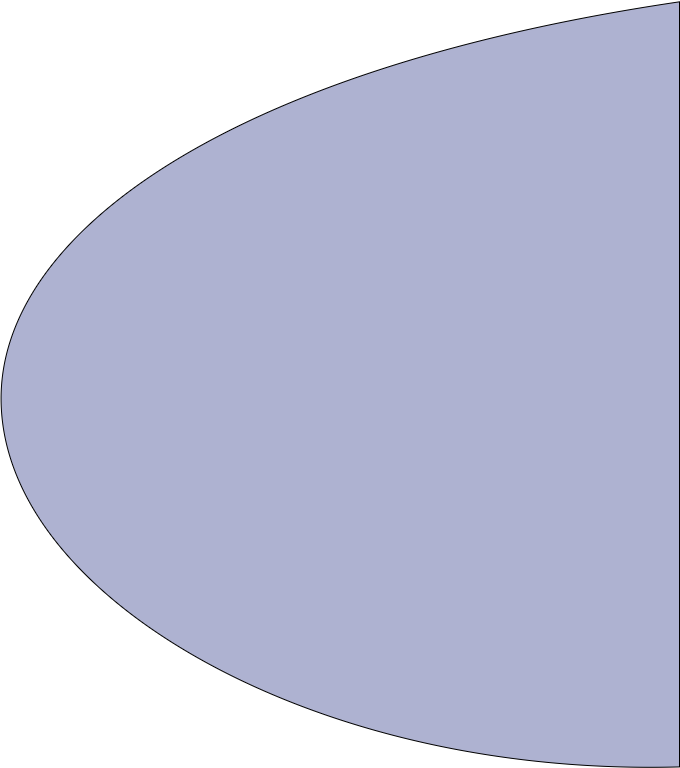
Give the GLSL for this background, as a Shadertoy shader.

```glsl
// Draws a flat lavender bullet shape with a thin dark outline on white.
#define FILL_COLOR vec3(0.682, 0.698, 0.820)
#define LINE_COLOR vec3(0.0)
#define PAPER_COLOR vec3(1.0)
#define LINE_HALF_WIDTH 0.00065
#define TIP vec2(0.0014, 0.4812)
// Half height is sqrt(u) * (x + y*u + z*u*u), with u measured from the tip.
#define UPPER_PROFILE vec3(0.6856, -0.1541, 0.0)
#define LOWER_PROFILE vec3(0.7072, -0.1281, -0.1071)

// Approximate signed distance to the curved side, negative inside.
float curveDistance(vec2 p) {
    vec3 profile = p.y > 0.0 ? UPPER_PROFILE : LOWER_PROFILE;
    float k = profile.x + p.x * (profile.y + p.x * profile.z);
    float slope = profile.y + 2.0 * p.x * profile.z;
    float field = p.y * p.y - p.x * k * k;
    vec2 gradient = vec2(-k * (k + 2.0 * p.x * slope), 2.0 * p.y);
    return field / max(length(gradient), 1e-4);
}

// Share of a pixel that lies on the negative side of an edge.
float coverage(float d, float pixel) {
    return clamp(0.5 - d / pixel, 0.0, 1.0);
}

void mainImage(out vec4 fragColor, in vec2 fragCoord) {
    float pixel = 1.0 / iResolution.y;
    vec2 p = fragCoord * pixel;

    // Curved side, cut by the straight right side
    float rightEdge = iResolution.x * pixel - LINE_HALF_WIDTH;
    float d = max(curveDistance(p - TIP), p.x - rightEdge);

    // Fill, then outline
    float outer = coverage(d - LINE_HALF_WIDTH, pixel);
    float inner = coverage(d + LINE_HALF_WIDTH, pixel);
    vec3 color = mix(PAPER_COLOR, FILL_COLOR, coverage(d, pixel));
    color = mix(color, LINE_COLOR, outer - inner);
    fragColor = vec4(color, 1.0);
}
```
